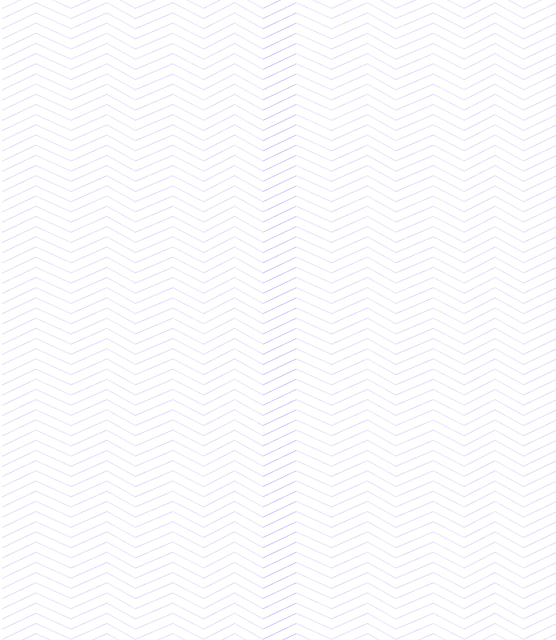
Give the GLSL for this pattern, as a WebGL 2 fragment shader.

```glsl
#version 300 es
precision highp float;

uniform vec2 u_resolution;
out vec4 outColor;

// Colours
const vec3 PAPER = vec3(1.0);
const vec3 INK = vec3(0.76, 0.75, 0.98);

// Layout, as fractions of the canvas width (x) or height (y)
const float TILE_WIDTH = 0.4685;
const float TILE_START = 0.0045;
const float LEFT_MARGIN = 0.003;
const float ROW_STEP = 0.0159;
const float FIRST_PEAK = 0.0042;
const float ZIGZAG_HEIGHT = 0.0248;
const float LINE_WIDTH = 0.00137;

// Ink strength of the strokes
const float RISING_INK = 0.62;
const float FALLING_INK = 0.49;
const float SEAM_INK = 1.0;
const float WEAR = 0.3;
const vec2 WEAR_CELLS = vec2(110.0, 63.0);

// Uneven corners of one tile: valley, peak, valley, ...
const int STROKES = 8;
const float CORNERS[9] = float[9](
    0.0, 0.128, 0.263, 0.401, 0.510, 0.654, 0.772, 0.891, 1.0);

float hash(vec2 p) {
    return fract(sin(dot(p, vec2(127.1, 311.7))) * 43758.5453);
}

// Coverage of a thin line by a pixel-wide box
float lineCoverage(float dist, float width, float pixel) {
    float lo = max(dist - 0.5 * pixel, -0.5 * width);
    float hi = min(dist + 0.5 * pixel, 0.5 * width);
    return clamp((hi - lo) / pixel, 0.0, 1.0);
}

void main() {
    vec2 uv = gl_FragCoord.xy / u_resolution;
    float depth = 1.0 - uv.y;
    float pixel = 1.0 / u_resolution.y;

    // Position inside the horizontal tile
    float tileX = (uv.x - TILE_START) / TILE_WIDTH;
    float tile = floor(tileX);
    float x = tileX - tile;

    // Find the stroke that spans this column
    int stroke = 0;
    for (int i = 1; i < STROKES; i++) {
        if (x >= CORNERS[i]) stroke = i;
    }
    float span = CORNERS[stroke + 1] - CORNERS[stroke];
    float along = (x - CORNERS[stroke]) / span;
    bool rising = stroke % 2 == 0;
    float drop = rising ? 1.0 - along : along;

    // Distance to the nearest of the stacked zigzags
    float row = (depth - FIRST_PEAK - drop * ZIGZAG_HEIGHT) / ROW_STEP;
    float nearest = floor(row + 0.5);
    float aspect = u_resolution.x / u_resolution.y;
    float slope = ZIGZAG_HEIGHT / (span * TILE_WIDTH * aspect);
    float dist = (row - nearest) * ROW_STEP * inversesqrt(1.0 + slope * slope);

    // Rising strokes are darker, most of all where the tiles meet
    float strength = rising ? RISING_INK : FALLING_INK;
    if (tile == 1.0 && stroke == 0) strength = SEAM_INK;

    // Slightly broken ink along each stroke
    vec2 cell = vec2(floor(uv.x * WEAR_CELLS.x), nearest + WEAR_CELLS.y);
    strength *= 1.0 - WEAR * (hash(cell) - 0.3);

    float ink = lineCoverage(dist, LINE_WIDTH, pixel) * min(strength, 1.0);
    ink *= smoothstep(-0.5, 0.5, (uv.x - LEFT_MARGIN) * u_resolution.x);
    outColor = vec4(mix(PAPER, INK, ink), 1.0);
}
```
